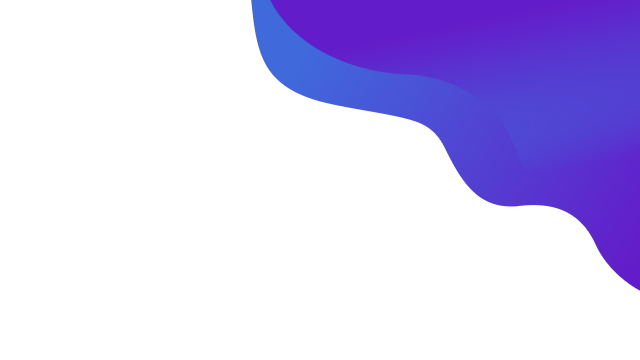
Write a Shadertoy shader that draws this background.

```glsl
const vec3 PAPER = vec3(1.0);
const vec3 PURPLE = vec3(0.39, 0.11, 0.79);
const vec3 BLUE = vec3(0.25, 0.41, 0.86);
const vec2 CANVAS = vec2(16.0 / 9.0, 1.0);

// Gradient axes, start and end
const vec2 BACK_START = vec2(0.833, 0.815);
const vec2 BACK_END = vec2(1.759, 0.259);
const vec2 FRONT_START = vec2(0.926, 0.861);
const vec2 FRONT_END = vec2(1.016, 0.419);

// Chained cubic Bezier controls, running left to right
const int BACK_SEGMENTS = 6;
const vec2 BACK_EDGE[19] = vec2[19](
    vec2(0.697, 1.009), vec2(0.711, 0.861), vec2(0.725, 0.775),
    vec2(0.861, 0.727), vec2(0.938, 0.700), vec2(1.076, 0.688),
    vec2(1.150, 0.664), vec2(1.194, 0.650), vec2(1.218, 0.625),
    vec2(1.236, 0.588), vec2(1.285, 0.488), vec2(1.331, 0.420),
    vec2(1.435, 0.427), vec2(1.532, 0.440), vec2(1.609, 0.417),
    vec2(1.653, 0.324), vec2(1.676, 0.271), vec2(1.725, 0.218),
    vec2(1.792, 0.185));
const int FRONT_SEGMENTS = 3;
const vec2 FRONT_EDGE[10] = vec2[10](
    vec2(0.745, 1.012), vec2(0.801, 0.882), vec2(0.961, 0.799),
    vec2(1.134, 0.793), vec2(1.222, 0.789), vec2(1.315, 0.750),
    vec2(1.375, 0.685), vec2(1.417, 0.646), vec2(1.431, 0.565),
    vec2(1.481, 0.486));

vec2 bezier(vec2 a, vec2 b, vec2 c, vec2 d, float t) {
    float u = 1.0 - t;
    return u * u * u * a + 3.0 * u * t * (u * b + t * c) + t * t * t * d;
}

// Approximate signed distance to a curve monotone in x, positive above it
float heightAbove(vec2 p, vec2 a, vec2 b, vec2 c, vec2 d) {
    float low = 0.0, high = 1.0;
    for (int i = 0; i < 18; i++) {
        float middle = 0.5 * (low + high);
        if (bezier(a, b, c, d, middle).x < p.x) low = middle;
        else high = middle;
    }
    float t = 0.5 * (low + high), u = 1.0 - t;
    vec2 tangent = normalize(u * u * (b - a) + 2.0 * u * t * (c - b) + t * t * (d - c));
    vec2 offset = p - bezier(a, b, c, d, t);
    return tangent.x * offset.y - tangent.y * offset.x;
}

float backDistance(vec2 p) {
    int k = 0;
    for (int i = 1; i < BACK_SEGMENTS; i++)
        if (p.x >= BACK_EDGE[3 * i].x) k = 3 * i;
    return heightAbove(p, BACK_EDGE[k], BACK_EDGE[k + 1], BACK_EDGE[k + 2], BACK_EDGE[k + 3]);
}

float frontDistance(vec2 p) {
    int k = 0;
    for (int i = 1; i < FRONT_SEGMENTS; i++)
        if (p.x >= FRONT_EDGE[3 * i].x) k = 3 * i;
    return heightAbove(p, FRONT_EDGE[k], FRONT_EDGE[k + 1], FRONT_EDGE[k + 2], FRONT_EDGE[k + 3]);
}

float ramp(vec2 p, vec2 start, vec2 end) {
    vec2 axis = end - start;
    return clamp(dot(p - start, axis) / dot(axis, axis), 0.0, 1.0);
}

float coverage(float distance) {
    return clamp(0.5 + distance * iResolution.y, 0.0, 1.0);
}

void mainImage(out vec4 fragColor, in vec2 fragCoord) {
    vec2 p = fragCoord / iResolution.xy * CANVAS;

    // Back wave: blue to purple along the diagonal
    vec3 wave = mix(BLUE, PURPLE, ramp(p, BACK_START, BACK_END));

    // Front wave: purple to blue, dissolving into the back wave
    float fade = ramp(p, FRONT_START, FRONT_END);
    float opacity = (1.0 - fade * fade) * coverage(frontDistance(p));
    wave = mix(wave, mix(PURPLE, BLUE, fade), opacity);

    fragColor = vec4(mix(PAPER, wave, coverage(backDistance(p))), 1.0);
}
```
